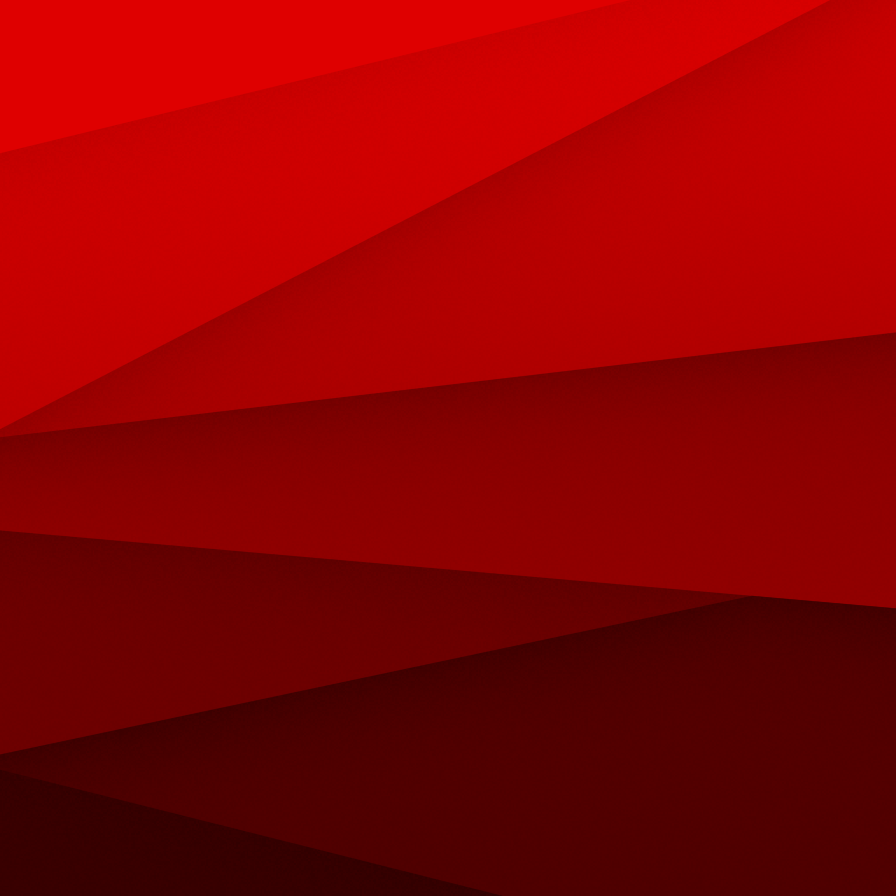
Reproduce this background procedurally as a Shadertoy shader.

```glsl
// Overlapping red paper sheets, darkening from top to bottom.
// Each sheet lies under a slanted straight edge, which casts a soft
// shadow on it; a fine cellular grain is strongest inside the shadows.
#define SHEETS 6
#define TOP_RED 0.875
#define SHADOW_WIDTH 0.055
#define GRAIN_CELLS 512.0
#define GRAIN_AMOUNT 0.014
#define SHADOW_GRAIN 0.016

// Per sheet: edge height at left, edge slope, red at the bottom, red gain with height
const vec4 SHEET[SHEETS] = vec4[SHEETS](
    vec4(0.829,  0.243, 0.590,  0.28),
    vec4(0.521,  0.517, 0.495,  0.33),
    vec4(0.512,  0.117, 0.575, -0.03),
    vec4(0.408, -0.087, 0.415,  0.06),
    vec4(0.158,  0.211, 0.308,  0.13),
    vec4(0.141, -0.251, 0.222,  0.08));

// Share of the light lost right below each edge
const float SHADOW[SHEETS] = float[SHEETS](0.08, 0.15, 0.19, 0.15, 0.27, 0.10);

float hash(vec2 cell) {
    vec3 p = fract(vec3(cell.xyx) * 0.1031);
    p += dot(p, p.yzx + 33.33);
    return fract((p.x + p.y) * p.z);
}

// Signed distance to a slanted edge, positive below it
float depthBelow(vec2 uv, float height, float slope) {
    return (height + slope * uv.x - uv.y) / sqrt(1.0 + slope * slope);
}

void mainImage(out vec4 fragColor, in vec2 fragCoord) {
    vec2 uv = fragCoord / iResolution.xy;
    float pixel = 1.0 / min(iResolution.x, iResolution.y);

    // Stack the sheets; each one stays below every earlier edge
    float red = TOP_RED;
    float depth = 10.0;
    float grain = 0.0;
    for (int i = 0; i < SHEETS; i++) {
        vec4 sheet = SHEET[i];
        depth = min(depth, depthBelow(uv, sheet.x, sheet.y));
        float shadow = exp(-max(depth, 0.0) / SHADOW_WIDTH);
        float sheetRed = (sheet.z + sheet.w * uv.y) * (1.0 - SHADOW[i] * shadow);
        float cover = smoothstep(-0.7 * pixel, 0.7 * pixel, depth);
        red = mix(red, sheetRed, cover);
        grain = mix(grain, GRAIN_AMOUNT + SHADOW_GRAIN * shadow, cover);
    }

    // Fine paper grain
    red += grain * (hash(floor(uv * GRAIN_CELLS)) - 0.5);
    fragColor = vec4(clamp(red, 0.0, 1.0), 0.0, 0.0, 1.0);
}
```
